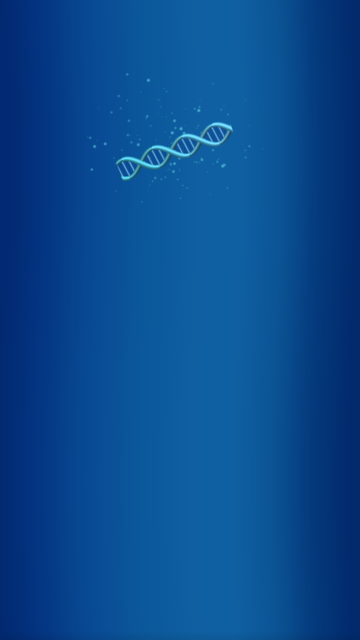
Give the GLSL for this background, as a WebGL 1 fragment shader.

```glsl
precision highp float;
uniform vec2 u_resolution;

const float PI = 3.14159265;

float hash(float n) {
  return fract(sin(n * 127.1 + 3.7) * 43758.5453);
}

// Horizontal blue sweep, brightest right of the centre
vec3 backdrop(vec2 p, float height) {
  float x = p.x + 0.012 * sin(p.y / height * PI * 2.0);
  vec3 c = mix(vec3(0.008, 0.165, 0.45), vec3(0.012, 0.20, 0.50), smoothstep(0.0, 0.12, x));
  c = mix(c, vec3(0.035, 0.295, 0.585), smoothstep(0.07, 0.29, x));
  c = mix(c, vec3(0.045, 0.35, 0.61), smoothstep(0.24, 0.44, x));
  c = mix(c, vec3(0.06, 0.375, 0.635), smoothstep(0.40, 0.58, x));
  c = mix(c, vec3(0.045, 0.335, 0.59), smoothstep(0.64, 0.77, x));
  c = mix(c, vec3(0.015, 0.225, 0.485), smoothstep(0.74, 0.90, x));
  c = mix(c, vec3(0.008, 0.165, 0.425), smoothstep(0.86, 1.0, x));
  return c * mix(0.93, 1.0, smoothstep(0.0, 0.03, p.y));
}

// Soft-edged disc specks, denser near the helix
vec3 addSpecks(vec3 color, vec2 p, float pixel) {
  for (int i = 0; i < 120; i++) {
    float n = float(i) * 5.0;
    vec2 spread = vec2(hash(n) + hash(n + 1.0), hash(n + 2.0) + hash(n + 3.0)) - 1.0;
    vec2 center = vec2(0.475, 1.395) + spread * vec2(0.26, 0.20);
    float size = hash(n + 4.0);
    float radius = mix(0.0015, 0.0042, size * size);
    float disc = 1.0 - smoothstep(radius - pixel, radius + pixel, distance(p, center));
    color = mix(color, vec3(0.30, 0.72, 0.83), disc * mix(0.2, 0.8, size * size));
  }
  return color;
}

// Rounded ribbon shaded from its lit upper edge to its lower edge
vec3 addStrand(vec3 color, float offset, float radius, vec3 tint, float mask, float pixel) {
  float cover = mask * (1.0 - smoothstep(radius - pixel, radius + pixel, abs(offset)));
  float light = clamp(offset / radius * 0.5 + 0.5, 0.0, 1.0);
  vec3 shade = mix(tint * 0.55, tint, smoothstep(0.0, 0.6, light));
  shade += 0.16 * exp(-pow((light - 0.65) * 5.0, 2.0));
  return mix(color, shade, cover);
}

vec3 addHelix(vec3 color, vec2 p, float pixel) {
  vec2 axis = normalize(vec2(0.934, 0.357));
  vec2 q = p - vec2(0.4745, 1.3565);
  float along = dot(q, axis);
  float across = dot(q, vec2(-axis.y, axis.x));
  float mask = smoothstep(-0.153 - pixel, -0.153 + pixel, along)
    * (1.0 - smoothstep(0.182 - pixel, 0.182 + pixel, along));

  float phase = along * PI / 0.089;
  float wave = 0.027 * sin(phase);
  float slope = 0.027 * PI / 0.089 * cos(phase);
  float stretch = sqrt(1.0 + slope * slope);
  float facing = slope < 0.0 ? -1.0 : 1.0;

  // Dim interior and thin rungs
  float inside = mask * (1.0 - smoothstep(-pixel, pixel, abs(across) - abs(wave)));
  color = mix(color, vec3(0.04, 0.27, 0.57), inside * 0.55);
  float rung = abs(fract((along + across * 0.12) / 0.0178) - 0.5) * 0.0178;
  float line = 1.0 - smoothstep(0.002 - pixel, 0.002 + pixel, rung);
  color = mix(color, vec3(0.48, 0.76, 0.89), line * inside * 0.8);

  // Rising strand passes behind the falling one
  float radius = mix(0.0055, 0.0075, abs(cos(phase)));
  vec3 teal = mix(vec3(0.22, 0.66, 0.75), vec3(0.30, 0.67, 0.83), smoothstep(-0.15, 0.18, along));
  color = addStrand(color, (across - facing * wave) / stretch, radius * 0.85,
    teal * mix(0.95, 0.7, abs(cos(phase))), mask, pixel);
  return addStrand(color, (across + facing * wave) / stretch, radius, teal * 1.1, mask, pixel);
}

void main() {
  vec2 p = gl_FragCoord.xy / u_resolution.x;
  float pixel = 1.0 / u_resolution.x;
  vec3 color = backdrop(p, u_resolution.y / u_resolution.x);
  color = addSpecks(color, p, pixel);
  color = addHelix(color, p, pixel);
  gl_FragColor = vec4(color, 1.0);
}
```
